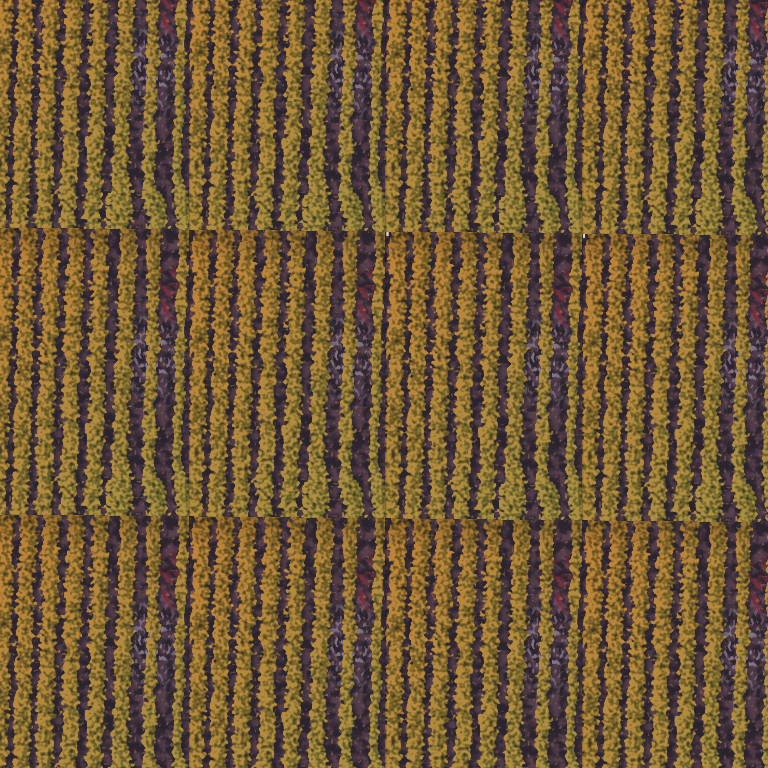
Write a WebGL 2 fragment shader that draws this texture.

```glsl
#version 300 es
precision highp float;

uniform vec2 u_resolution;
out vec4 fragColor;

const vec2 TILE = vec2(0.256, 0.3735);
const vec2 TILE_ORIGIN = vec2(0.2455, 0.33);
const float ROW_COUNT = 8.0;

const vec3 GOLD = vec3(0.72, 0.54, 0.26);
const vec3 OLIVE = vec3(0.45, 0.38, 0.17);
const vec3 DEEP_LEAF = vec3(0.28, 0.23, 0.15);
const vec3 DARK_SOIL = vec3(0.17, 0.14, 0.18);
const vec3 PLUM_SOIL = vec3(0.36, 0.26, 0.31);
const vec3 LITTER = vec3(0.56, 0.41, 0.31);
const vec3 LILAC = vec3(0.52, 0.47, 0.56);
const vec3 RED_EARTH = vec3(0.50, 0.18, 0.24);

vec2 gradientAt(vec2 cell) {
    float h = fract(sin(dot(cell, vec2(127.1, 311.7))) * 43758.55);
    float angle = 6.2832 * h;
    return vec2(cos(angle), sin(angle));
}

// Gradient noise, roughly -1 to 1
float noise(vec2 p) {
    vec2 c = floor(p), f = p - c;
    vec2 s = f * f * f * (f * (f * 6.0 - 15.0) + 10.0);
    vec2 e = vec2(1.0, 0.0);
    float low = mix(dot(gradientAt(c), f), dot(gradientAt(c + e), f - e), s.x);
    float high = mix(dot(gradientAt(c + e.yx), f - e.yx),
                     dot(gradientAt(c + 1.0), f - 1.0), s.x);
    return 1.5 * mix(low, high, s.y);
}

// Soft elliptical area in tile units
float patchMask(vec2 t, vec2 center, vec2 radius) {
    return 1.0 - smoothstep(0.2, 1.0, length((t - center) / radius));
}

// Leaning, wavering middle line of a planted row
float rowCenter(float i, float v) {
    float base = 0.05 + 0.111 * i + 0.0026 * i * i;
    float bottomBend = i > 5.5 ? 0.05 * smoothstep(0.2, 0.05, v) : 0.0;
    return base + 0.045 * (v - 0.5) + bottomBend
         + 0.009 * noise(vec2(i * 7.3, v * 6.0));
}

float rowHalfWidth(float i, float v) {
    float sparse = smoothstep(4.5, 7.0, i);
    float clump = 0.022 * smoothstep(4.5, 5.0, i) * smoothstep(0.18, 0.08, v);
    float gaps = 0.014 * sparse * noise(vec2(i * 3.7, v * 13.0));
    return mix(0.042, 0.024, sparse) + clump + gaps
         + 0.006 * noise(vec2(i * 5.1 + 20.0, v * 16.0));
}

vec3 soilColor(vec2 t, vec2 q, float grain, float shadow) {
    float lit = smoothstep(-0.5, 0.6, noise(q * 75.0) + 0.5 * grain);
    vec3 color = mix(DARK_SOIL, PLUM_SOIL, lit * (1.0 - 0.75 * shadow));
    float red = patchMask(t, vec2(0.9, 0.77), vec2(0.1, 0.16));
    color = mix(color, RED_EARTH, red * smoothstep(-0.1, 0.6, noise(q * 95.0 + 9.0)));
    float debris = patchMask(t, vec2(0.82, 0.56), vec2(0.2, 0.24));
    color = mix(color, LILAC, debris * smoothstep(0.05, 0.5, noise(q * vec2(210.0, 130.0))));
    float specks = smoothstep(0.4, 0.75, noise(q * 190.0 + 31.0));
    return mix(color, LITTER, specks * (0.65 - 0.3 * shadow));
}

vec3 leafColor(vec2 t, vec2 q, float grain, float side) {
    float tone = 0.57 + 0.65 * grain - 0.17 * side + 0.15 * noise(q * 45.0);
    vec3 color = mix(DEEP_LEAF, OLIVE, smoothstep(0.05, 0.4, tone));
    color = mix(color, GOLD, smoothstep(0.38, 0.8, tone));
    // Warmer toward the upper left, greener toward the lower right
    float warmth = clamp(0.5 + 0.7 * (t.y - 0.5) - 0.5 * (t.x - 0.4), 0.0, 1.0);
    color *= mix(vec3(0.94, 1.04, 1.0), vec3(1.04, 0.95, 0.84), warmth);
    return color * (1.0 - 0.14 * smoothstep(0.88, 1.0, t.y));
}

void main() {
    vec2 uv = gl_FragCoord.xy / u_resolution;

    // Slightly sheared tiles with identical contents
    vec2 sheared = uv + vec2(0.0, 0.01 * uv.x);
    vec2 grid = (sheared - TILE_ORIGIN) / TILE;
    vec2 id = floor(grid), t = grid - id;
    vec2 q = t * TILE;

    float grain = 0.65 * noise(q * 150.0) + 0.6 * noise(q * 235.0 + 17.0);
    float ragged = 0.35 * noise(q * 110.0 + 5.0) + 0.45 * grain;

    // Nearest foliage and the shadow cast to its right
    float foliage = -10.0, side = 0.0, shadow = 0.0;
    for (float i = 0.0; i < ROW_COUNT; i++) {
        float d = t.x - rowCenter(i, t.y);
        float w = max(rowHalfWidth(i, t.y), 0.006);
        float depth = 1.0 - abs(d) / w;
        if (depth > foliage) {
            foliage = depth;
            side = clamp(d / w, -1.0, 1.0);
        }
        shadow = max(shadow, step(0.0, d) * exp(-max(d - w, 0.0) / 0.022));
    }

    float cover = smoothstep(-0.1, 0.14, foliage + ragged);
    vec3 color = mix(soilColor(t, q, grain, shadow), leafColor(t, q, grain, side), cover);

    // Faint dark joint along each tile's left side
    color *= 1.0 - 0.25 * (1.0 - smoothstep(0.0, 0.012, t.x));

    // Pale chip at two upper tile corners
    vec2 chip = abs((t - vec2(0.012, 0.992)) * TILE) / vec2(0.0018, 0.0035);
    float chipMask = 1.0 - smoothstep(0.5, 1.1, max(chip.x, chip.y));
    color = mix(color, vec3(0.88, 0.84, 0.8), chipMask * step(0.5, id.x) * step(abs(id.y), 0.5));

    fragColor = vec4(color, 1.0);
}
```
